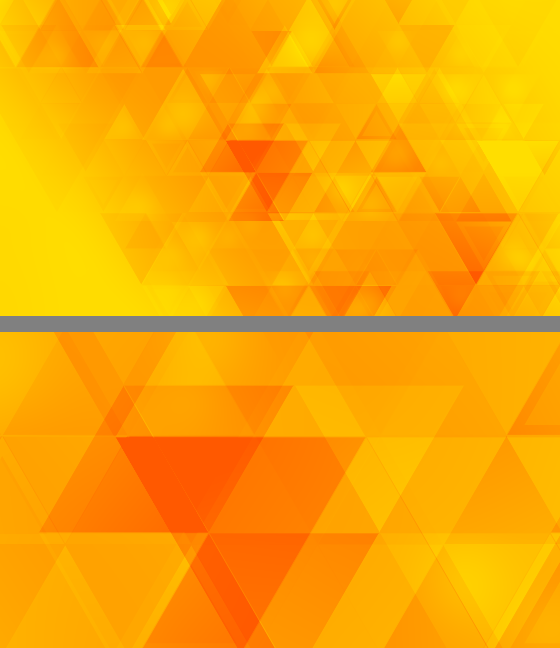
Top: the whole. Bottom: its middle third, enlarged.
Reproduce this background procedurally as a Shadertoy shader.

```glsl
// Amber background of overlapping translucent triangles along a diagonal orange band.

const int   LAYERS       = 4;
const float ROOT3_HALF   = 0.8660254;
const vec2  BAND_CENTER  = vec2(0.81, 0.50);    // in canvas heights
const vec2  BAND_NORMAL  = vec2(0.789, 0.615);
const float BAND_GREEN   = 0.615;               // green level inside the band
const float LEFT_LIFT    = 0.24;                // extra green toward lower left
const float RIGHT_LIFT   = 0.25;                // extra green toward upper right
const vec2  GREEN_RANGE  = vec2(0.35, 0.87);
const float FILLED_SHARE = 0.60;                // share of cells that carry a tint
const float DARK_TINT    = 0.25;
const float LIGHT_TINT   = 0.16;
const float GLOW_TINT    = 0.09;
const float INSET_EDGE   = 0.09;                // inner triangle, barycentric margin
const float WASH_TINT    = 0.025;

float hash(vec3 p) {
    p = fract(p * vec3(0.1031, 0.1030, 0.0973));
    p += dot(p, p.yzx + 33.33);
    return fract((p.x + p.y) * p.z);
}

float valueNoise(vec2 p) {
    vec2 i = floor(p), f = fract(p);
    f = f * f * (3.0 - 2.0 * f);
    float low  = mix(hash(vec3(i, 91.0)), hash(vec3(i + vec2(1, 0), 91.0)), f.x);
    float high = mix(hash(vec3(i + vec2(0, 1), 91.0)), hash(vec3(i + 1.0, 91.0)), f.x);
    return mix(low, high, f.y);
}

float bandDistance(vec2 p) {
    return dot(p - BAND_CENTER, BAND_NORMAL);
}

// Smooth yellow - orange - yellow ramp, as a green level.
float baseGreen(vec2 p) {
    float d = bandDistance(p);
    return BAND_GREEN + LEFT_LIFT * smoothstep(0.10, 0.65, -d)
                      + RIGHT_LIFT * smoothstep(0.08, 1.02, d);
}

// Signed tint of one layer of equilateral triangles.
float triangleTint(vec2 p, float side, vec2 origin, float seed, float pixel) {
    float rowHeight = side * ROOT3_HALF;
    vec2 q = p - origin;
    float row = q.y / rowHeight;
    vec2 skewed = vec2(q.x / side - 0.5 * row, row);
    vec2 id = floor(skewed), f = fract(skewed);

    // Upward and downward halves of the skewed cell
    bool up = f.x + f.y < 1.0;
    vec3 bary = up ? vec3(f, 1.0 - f.x - f.y) : vec3(1.0 - f, f.x + f.y - 1.0);
    vec2 mid = id + (up ? 1.0 / 3.0 : 2.0 / 3.0);
    vec2 center = origin + vec2((mid.x + 0.5 * mid.y) * side, mid.y * rowHeight);
    vec3 key = vec3(id + 50.0, seed * 17.0 + (up ? 0.0 : 7.0));

    // Cells thin out away from the band
    float d = bandDistance(center);
    float activity = smoothstep(-0.58, -0.22, d) * (1.0 - smoothstep(0.65, 1.02, d));
    float filled = step(hash(key), FILLED_SHARE) * activity;

    // Flat tint with a ramp toward one corner
    float tone = 2.0 * hash(key + 3.1) - 1.0;
    float tint = tone * abs(tone) * (tone < 0.0 ? DARK_TINT : LIGHT_TINT);
    float pick = hash(key + 5.7);
    float ramp = pick < 0.33 ? bary.x : (pick < 0.66 ? bary.y : bary.z);
    tint *= mix(0.55, 1.15, ramp);

    // Some cells hold a smaller triangle, some a soft glow
    float edge = min(bary.x, min(bary.y, bary.z));
    float soft = pixel / rowHeight;
    float inset = smoothstep(0.0, soft, edge - INSET_EDGE);
    tint *= 1.0 - 0.55 * inset * step(hash(key + 8.3), 0.16);
    vec2 fromCenter = (p - center) / side;
    tint += GLOW_TINT * exp(-14.0 * dot(fromCenter, fromCenter))
          * step(hash(key + 11.9), 0.14);

    return tint * filled * smoothstep(0.0, soft, edge);
}

void mainImage(out vec4 fragColor, in vec2 fragCoord) {
    vec2 p = fragCoord / iResolution.y;
    float pixel = 1.0 / iResolution.y;
    float green = baseGreen(p) + WASH_TINT * (valueNoise(p * 4.0) - 0.5);

    // Side length, lattice origin and strength of each layer
    vec4 layers[LAYERS] = vec4[LAYERS](
        vec4(0.265, 1.507, 0.097, 1.00),
        vec4(0.180, 0.991, 0.143, 0.75),
        vec4(0.133, 0.859, 0.097, 0.40),
        vec4(0.530, 1.240, 0.326, 0.40));
    for (int i = 0; i < LAYERS; i++) {
        vec4 layer = layers[i];
        green += layer.w * triangleTint(p, layer.x, layer.yz, float(i) + 1.0, pixel);
    }

    fragColor = vec4(1.0, clamp(green, GREEN_RANGE.x, GREEN_RANGE.y), 0.0, 1.0);
}
```
